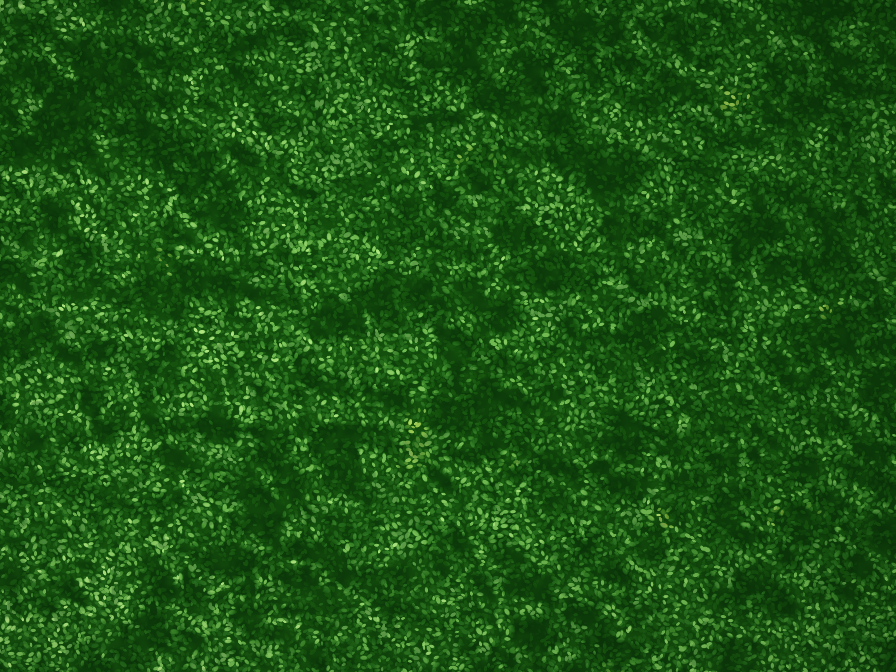
A WebGL 1 fragment shader for this texture:

```glsl
precision highp float;
// Dense low foliage: layers of tiny soft leaflets scattered on jittered grids.
// Stretched noise opens dark horizontal gaps and slanted strands between clumps,
// and the resulting tone is mapped through a ramp of greens.

uniform vec2 u_resolution;

vec3 hash3(vec2 cell) {
  vec3 q = fract(cell.xyx * vec3(0.1031, 0.1030, 0.0973));
  q += dot(q, q.yxz + 33.33);
  return fract((q.xxy + q.yzz) * q.zyx);
}

float noise(vec2 p) {
  vec2 cell = floor(p);
  vec2 f = fract(p);
  f = f * f * (3.0 - 2.0 * f);
  float low = mix(hash3(cell).x, hash3(cell + vec2(1.0, 0.0)).x, f.x);
  float high = mix(hash3(cell + vec2(0.0, 1.0)).x, hash3(cell + vec2(1.0, 1.0)).x, f.x);
  return mix(low, high, f.y);
}

vec2 rotate(vec2 p, float angle) {
  float c = cos(angle);
  float s = sin(angle);
  return vec2(c * p.x + s * p.y, c * p.y - s * p.x);
}

// Brightest leaflet covering p; one leaflet of random tilt and light per cell
float leaflets(vec2 p) {
  vec2 cell = floor(p);
  float brightest = 0.0;
  for (int j = -1; j <= 1; j++) {
    for (int i = -1; i <= 1; i++) {
      vec2 id = cell + vec2(float(i), float(j));
      vec3 rnd = hash3(id);
      vec3 look = hash3(id + 371.0);
      vec2 offset = rotate(p - id - rnd.xy, mix(-2.0, 0.9, rnd.z));
      float size = mix(0.75, 1.2, look.y);
      float edge = length(offset / (size * vec2(0.62, 0.36)));
      float cover = 1.0 - smoothstep(0.5, 1.15, edge);
      brightest = max(brightest, cover * (0.2 + 0.8 * pow(look.x, 2.6)));
    }
  }
  return brightest;
}

// Density of the foliage: slanted strands, horizontal gaps and broad patches
float clumps(vec2 p) {
  vec2 warped = p + 0.02 * vec2(noise(p * 21.0), noise(p * 21.0 + 57.0));
  float strands = noise(rotate(warped, -0.9) * vec2(22.0, 52.0) + 90.0);
  float gaps = noise(rotate(warped, -0.12) * vec2(19.0, 44.0) + 40.0);
  float tufts = noise(warped * 66.0 + 13.0);
  float patches = noise(p * 5.0 + 7.0);
  float density = 0.32 * strands + 0.34 * gaps + 0.2 * tufts + 0.14 * patches;
  return smoothstep(0.3, 0.7, density);
}

vec3 greens(float tone) {
  vec3 color = mix(vec3(0.04, 0.205, 0.033), vec3(0.08, 0.31, 0.05), smoothstep(0.0, 0.13, tone));
  color = mix(color, vec3(0.13, 0.39, 0.10), smoothstep(0.12, 0.27, tone));
  color = mix(color, vec3(0.22, 0.50, 0.15), smoothstep(0.26, 0.44, tone));
  color = mix(color, vec3(0.42, 0.69, 0.30), smoothstep(0.43, 0.68, tone));
  return mix(color, vec3(0.66, 0.86, 0.48), smoothstep(0.72, 1.05, tone));
}

void main() {
  vec2 uv = gl_FragCoord.xy / u_resolution;
  vec2 p = gl_FragCoord.xy / u_resolution.y;

  // Two leaflet layers over a faintly mottled shade
  float foliage = max(leaflets(p * 122.0 + 11.0),
                      0.9 * leaflets(rotate(p, 0.3) * 98.0 + 230.0));
  float density = clumps(p);
  float shade = 0.07 * noise(p * 75.0 + 31.0) + 0.05 * density;
  float tone = max(shade, foliage * mix(0.16, 1.0, density));

  // Light falls from the left and fades toward the right and the upper edge
  tone *= mix(1.22, 0.8, uv.x) * mix(1.0, 0.88, smoothstep(0.7, 1.0, uv.y));
  vec3 color = greens(tone);

  // Some pale grayish leaves and a few yellowed spots
  float lit = smoothstep(0.25, 0.5, tone);
  float pale = smoothstep(0.62, 0.8, noise(p * 58.0 + 140.0));
  color = mix(color, vec3(0.31, 0.53, 0.25), 0.65 * pale * lit);
  float yellowed = smoothstep(0.9, 0.98, noise(p * 13.0 + 300.0));
  color += vec3(0.16, 0.06, 0.0) * yellowed * lit;

  vec2 fromCenter = uv - vec2(0.42, 0.5);
  color *= 1.05 - 0.28 * dot(fromCenter, fromCenter);
  gl_FragColor = vec4(color, 1.0);
}
```
